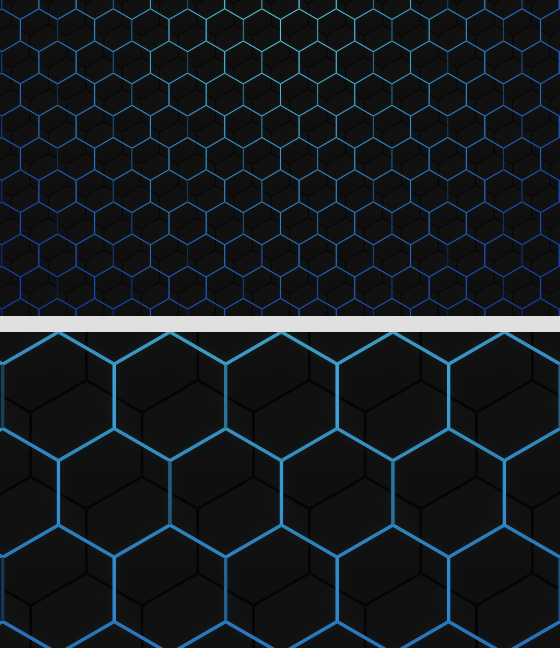
Top, the full canvas; bottom, a detail of the centre.
This pattern is drawn by a WebGL 1 fragment shader. Its source:

```glsl
precision mediump float;
// Near-black honeycomb panels under a thin glowing hexagon mesh.
// Two copies of one hexagonal lattice are drawn: a dark one, shifted, for panel
// seams, and a lit one tinted by the distance from a light at the top centre.

uniform vec2 u_resolution;

const float TAU = 6.2831853;

// Lengths are fractions of the canvas height.
const float CELL = 0.1176;                   // width of one hexagon
const vec2 MESH_SHIFT = vec2(0.0015, -0.003);
const vec2 SEAM_SHIFT = vec2(-0.25, 0.433);  // in cell widths
const float LINE_WIDTH = 0.0036;
const float SEAM_WIDTH = 0.0030;
const float GLOW_REACH = 0.0032;
const float GLOW_GAIN = 0.09;

const vec2 LIGHT_POS = vec2(0.0, 0.5);
const vec3 LIGHT_NEAR = vec3(0.34, 0.80, 0.86);
const vec3 LIGHT_MID = vec3(0.20, 0.57, 0.82);
const vec3 LIGHT_FAR = vec3(0.09, 0.27, 0.74);

const vec3 PANEL_LOW = vec3(0.058);
const vec3 PANEL_HIGH = vec3(0.068);
const vec3 SEAM = vec3(0.018);

const float FADE_PERIOD = 3.5;               // in half cells
const float FADE_PHASE = 0.57;
const float FADE_DEPTH = 0.58;
const float SLOPE_GAIN = 0.90;               // slanted sides are a little fainter

// Offset of p from the centre of its hexagon (pointed top and bottom).
vec2 hexLocal(vec2 p) {
  vec2 period = CELL * vec2(1.0, 1.7320508);
  vec2 a = mod(p, period) - 0.5 * period;
  vec2 b = mod(p - 0.5 * period, period) - 0.5 * period;
  return dot(a, a) < dot(b, b) ? a : b;
}

// Distance from a point inside a hexagon to its nearest side.
float sideDistance(vec2 local) {
  vec2 q = abs(local);
  return 0.5 * CELL - max(q.x, dot(q, vec2(0.5, 0.8660254)));
}

// Antialiased line of the given width, centred on distance zero.
float stroke(float dist, float width, float pixel) {
  return 1.0 - smoothstep(0.5 * (width - pixel), 0.5 * (width + pixel), dist);
}

// Brightness of the upright sides in one column, counted from the centre.
float columnGain(float column) {
  float wave = 0.5 + 0.5 * cos(TAU * (column / FADE_PERIOD - FADE_PHASE));
  float strength = mix(0.4, 1.0, smoothstep(0.5, 4.5, abs(column - 1.5)));
  return 1.0 - FADE_DEPTH * strength * smoothstep(0.55, 0.95, wave);
}

vec3 lightTint(vec2 p) {
  float d = distance(p, LIGHT_POS);
  vec3 inner = mix(LIGHT_NEAR, LIGHT_MID, smoothstep(0.0, 0.65, d));
  return mix(inner, LIGHT_FAR, smoothstep(0.45, 1.25, d));
}

void main() {
  float pixel = 1.0 / u_resolution.y;
  vec2 p = (gl_FragCoord.xy - 0.5 * u_resolution) * pixel;
  vec2 meshPos = p - MESH_SHIFT - vec2(0.5 * CELL, 0.0);

  // Panels with a faint slope of light, divided by dark seams.
  vec2 panel = hexLocal(meshPos - CELL * SEAM_SHIFT);
  vec3 color = mix(PANEL_LOW, PANEL_HIGH, smoothstep(-0.6, 0.6, panel.y / CELL));
  color = mix(color, SEAM, stroke(sideDistance(panel), SEAM_WIDTH, pixel));

  // Upright sides vary by column; slanted sides keep one level.
  vec2 local = hexLocal(meshPos);
  float sideX = meshPos.x - local.x + 0.5 * CELL * (1.0 + sign(local.x));
  float column = floor(2.0 * sideX / CELL + 0.5);
  bool upright = abs(local.x) > 1.7320508 * abs(local.y);
  float gain = upright ? columnGain(column) : SLOPE_GAIN;

  // Lit mesh with a narrow halo.
  float dist = sideDistance(local);
  vec3 tint = lightTint(p) * gain;
  color += tint * GLOW_GAIN * exp(-dist / GLOW_REACH);
  color = mix(color, tint, stroke(dist, LINE_WIDTH, pixel));

  gl_FragColor = vec4(color, 1.0);
}
```
